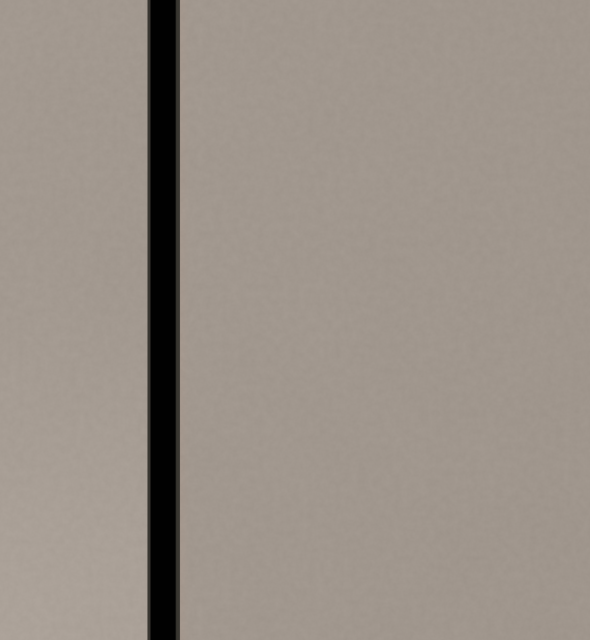
Reproduce this texture procedurally as a Shadertoy shader.

```glsl
// Two matte taupe panels separated by a dark vertical gap with thin grey lips.
// The panels use soft linear shading plus layered gradient noise for the grain;
// the gap is built from antialiased vertical bands.

const vec3 PANEL_COLOR = vec3(0.63, 0.592, 0.556);
const vec3 LIP_COLOR = vec3(0.22, 0.21, 0.19);
const vec3 GAP_COLOR = vec3(0.004);

// Gap borders as fractions of the canvas width.
const float GAP_LEFT = 0.250;
const float GAP_RIGHT = 0.305;
const float LIP_LEFT_WIDTH = 0.005;
const float LIP_RIGHT_WIDTH = 0.007;

vec2 hashGradient(vec2 cell) {
    vec3 q = fract(vec3(cell.xyx) * vec3(0.1031, 0.1030, 0.0973));
    q += dot(q, q.yzx + 33.33);
    float angle = 6.2832 * fract((q.x + q.y) * q.z);
    return vec2(cos(angle), sin(angle));
}

float gradientNoise(vec2 p) {
    vec2 i = floor(p);
    vec2 f = p - i;
    vec2 u = f * f * f * (f * (f * 6.0 - 15.0) + 10.0);
    float a = dot(hashGradient(i), f);
    float b = dot(hashGradient(i + vec2(1.0, 0.0)), f - vec2(1.0, 0.0));
    float c = dot(hashGradient(i + vec2(0.0, 1.0)), f - vec2(0.0, 1.0));
    float d = dot(hashGradient(i + vec2(1.0, 1.0)), f - vec2(1.0, 1.0));
    return mix(mix(a, b, u.x), mix(c, d, u.x), u.y);
}

// Sum of octaves, each finer and weaker than the last.
float grain(vec2 p, float baseScale) {
    float sum = 0.0;
    float weight = 1.0;
    for (int octave = 0; octave < 3; octave++) {
        sum += weight * gradientNoise(p * baseScale + float(octave) * 17.3);
        baseScale *= 2.1;
        weight *= 0.7;
    }
    return sum;
}

// Coverage of the vertical band between two borders.
float band(float x, float left, float right, float blur) {
    return smoothstep(left - blur, left + blur, x)
         - smoothstep(right - blur, right + blur, x);
}

// Broad light: brightest at the lower left, slightly darker to the right.
float panelLight(vec2 uv) {
    float leftPanel = 1.0 - step(GAP_LEFT, uv.x);
    float slope = 0.012 * (0.5 - uv.x);
    float lowerGlow = 0.035 * leftPanel * smoothstep(0.65, 0.0, uv.y);
    return slope + lowerGlow;
}

vec3 panelSurface(vec2 uv, vec2 p) {
    vec3 color = PANEL_COLOR + panelLight(uv);
    color += 0.012 * grain(p, 75.0);
    color += 0.004 * gradientNoise(p * 9.0);
    // Faint warm tint beside the right lip.
    float warmth = smoothstep(0.018, 0.0, uv.x - GAP_RIGHT) * step(GAP_RIGHT, uv.x);
    return color + warmth * vec3(0.012, 0.0, -0.004);
}

void mainImage(out vec4 fragColor, in vec2 fragCoord) {
    vec2 uv = fragCoord / iResolution.xy;
    vec2 p = fragCoord / iResolution.y;
    float blur = max(0.0012, 0.6 / iResolution.x);

    vec3 color = panelSurface(uv, p);

    // Grey lips first, then the black core between them.
    color = mix(color, LIP_COLOR, band(uv.x, GAP_LEFT, GAP_RIGHT, blur));
    float core = band(uv.x, GAP_LEFT + LIP_LEFT_WIDTH,
                      GAP_RIGHT - LIP_RIGHT_WIDTH, blur * 1.5);
    color = mix(color, GAP_COLOR, core);

    fragColor = vec4(clamp(color, 0.0, 1.0), 1.0);
}
```
